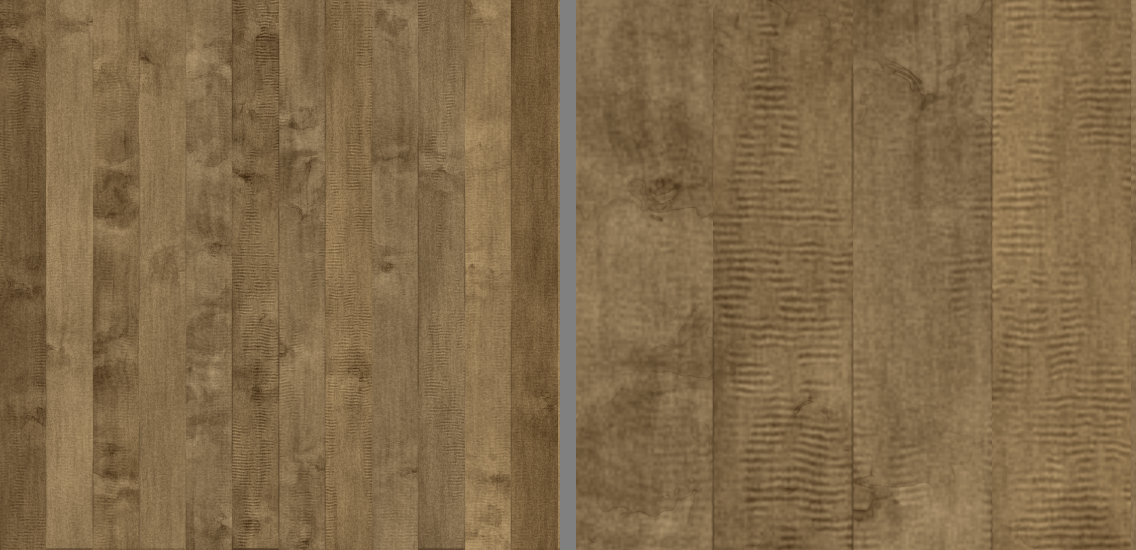
Left: the whole. Right: its middle third, enlarged.
A Shadertoy shader for this texture:

```glsl
// Twelve upright planks of stained maple with knots, curly figure and fine grain.

const float PLANKS = 12.05;      // planks across the canvas
const int KNOTS = 8;             // possible knots on each plank
const vec3 DARK_STAIN = vec3(0.370, 0.280, 0.168);
const vec3 PALE_WOOD = vec3(0.640, 0.540, 0.390);
const vec3 SEAM_COLOR = vec3(0.27, 0.195, 0.115);

// Per plank: tone, knottiness, curl
const vec3 PLANK_LOOK[13] = vec3[13](
    vec3(0.27, 0.20, 0.6), vec3(0.77, 0.25, 0.2), vec3(0.54, 0.90, 0.4),
    vec3(0.70, 0.20, 0.1), vec3(0.64, 0.95, 0.3), vec3(0.45, 0.65, 1.0),
    vec3(0.62, 0.75, 0.6), vec3(0.59, 0.25, 0.9), vec3(0.65, 0.30, 0.4),
    vec3(0.60, 0.15, 0.8), vec3(0.75, 0.25, 0.3), vec3(0.25, 0.20, 0.2),
    vec3(0.72, 0.20, 0.1));

// Integer hash of a lattice cell, 0..1
float hash(vec2 cell) {
    uvec2 q = uvec2(ivec2(cell)) * uvec2(1597334673u, 3812015801u);
    uint n = (q.x ^ q.y) * 1597334673u;
    n = (n ^ (n >> 15)) * 2246822519u;
    n ^= n >> 13;
    return float(n >> 8) / 16777216.0;
}

float noise(vec2 p) {
    vec2 i = floor(p), f = fract(p);
    f = f * f * (3.0 - 2.0 * f);
    return mix(mix(hash(i), hash(i + vec2(1, 0)), f.x),
               mix(hash(i + vec2(0, 1)), hash(i + vec2(1, 1)), f.x), f.y);
}

// Layered noise, centred on zero
float fbm(vec2 p) {
    float sum = 0.0, amp = 0.5;
    for (int i = 0; i < 4; i++) {
        sum += amp * (noise(p) - 0.5);
        p = p * 2.03 + 17.0;
        amp *= 0.5;
    }
    return sum;
}

// One knot at offset d: x = dark eye and stain, y = grain push, z = burl zone
vec3 knot(vec2 d, float size, float kind, vec2 seed) {
    vec2 q = d + 0.30 * vec2(fbm(d * 5.0 + seed), fbm(d * 5.0 + seed + 40.0));
    float r = length(q * vec2(1.0, 1.7)) / size;
    float eye = exp(-r * r * 2.0) * step(0.35, kind);
    float rings = sin(r * 7.0) * exp(-r * 0.8);

    // Tilted short fold with stain bleeding along the grain
    float side = fract(kind * 7.0) > 0.5 ? 1.0 : -1.0;
    float fold = side * (q.y + (kind - 0.5) * q.x + 0.5 * q.x * q.x);
    float reach = exp(-q.x * q.x * 7.0);
    float stain = smoothstep(-0.03, 0.03, fold) * exp(-max(fold, 0.0) * 3.0);
    float tone = -0.36 * reach * stain * fract(kind * 13.0) - 0.42 * eye + 0.10 * rings;
    float zone = exp(-dot(d, d * vec2(1.5, 2.0)));
    return vec3(tone, q.x * exp(-r * r * 0.12), zone);
}

vec3 knots(vec2 p, float id, float knottiness, float height) {
    vec3 total = vec3(0.0);
    for (int k = 0; k < KNOTS; k++) {
        vec2 key = vec2(id * 9.0 + 3.0, float(k) * 5.0);
        float along = (float(k) + hash(key)) / float(KNOTS) * height;
        vec2 center = vec2(0.1 + 0.8 * hash(key + 1.0), along);
        float size = mix(0.06, 0.18, hash(key + 2.0));
        float present = step(hash(key + 3.0), knottiness);
        total += present * knot(p - center, size, hash(key + 4.0), key * 3.0);
    }
    return total;
}

// Dark and pale wisps that swirl inside burled zones
float wisps(vec2 p, vec2 seed) {
    vec2 q = p + 0.9 * vec2(fbm(p * 1.8 + seed), fbm(p * 1.8 + seed + 30.0));
    float n = fbm(q * vec2(1.8, 3.4) + seed);
    float crease = exp(-abs(n) * 45.0) * smoothstep(0.35, 0.8, noise(p * 3.0 + seed));
    float lip = smoothstep(0.0, 0.02, n) * exp(-max(n, 0.0) * 25.0);
    return 1.2 * n + 0.12 * lip - 0.42 * crease;
}

// Fine cross ripples in short dashes that show up in patches
float curl(vec2 p, vec2 seed) {
    float patches = smoothstep(-0.06, 0.12, fbm(p * vec2(2.6, 0.5) + seed));
    float bend = fbm(p * vec2(3.5, 1.5) + seed) * 9.0;
    float broken = smoothstep(0.2, 0.7, noise(p * vec2(9.0, 9.0) + seed));
    float wave = sin(p.y * 96.0 + bend);
    return patches * broken * (wave - 0.25);
}

vec3 plankColor(vec2 p, float id, float height) {
    vec3 look = PLANK_LOOK[int(clamp(id, 0.0, 12.0))];
    vec2 seed = vec2(id * 37.0 + 11.0, id * 19.0 + 5.0);
    vec3 mark = knots(p, id, look.y, height);
    vec2 g = vec2(p.x + 0.6 * mark.y + 0.12 * fbm(p * vec2(1.0, 0.9) + seed), p.y);

    float cloud = fbm(g * vec2(1.4, 0.45) + seed);
    float streak = fbm(g * vec2(8.0, 0.45) + seed);
    float fibre = noise(g * vec2(32.0, 2.5) + seed) - 0.5;
    float pore = noise(p * vec2(46.0, 32.0) + seed) - 0.5;
    float fleck = noise(p * vec2(22.0, 48.0) + seed) - 0.5;
    float vein = smoothstep(0.80, 0.95, noise(g * vec2(13.0, 0.9) + seed + 60.0));
    float smoke = smoothstep(0.03, 0.12, fbm(g * vec2(1.5, 0.35) + seed + 80.0));

    float tone = look.x + mark.x + 0.50 * cloud + 0.32 * streak - 0.12 * vein;
    tone += min(mark.z, 1.0) * wisps(p, seed) + 0.20 * fbm(g * vec2(3.0, 2.0) + seed);
    tone += 0.16 * fibre + 0.25 * pore + 0.20 * fleck - 0.20 * look.y * smoke;
    tone += 0.30 * look.z * curl(p, seed);
    vec3 color = mix(DARK_STAIN, PALE_WOOD, clamp(tone, -0.45, 1.15));
    float warmth = hash(seed) - 0.5 + 0.8 * cloud;
    return color * (1.0 + warmth * vec3(0.025, 0.0, -0.06));
}

void mainImage(out vec4 fragColor, in vec2 fragCoord) {
    vec2 p = fragCoord / iResolution.x * PLANKS;
    float height = iResolution.y / iResolution.x * PLANKS;
    float pixel = PLANKS / iResolution.x;
    float id = floor(p.x);
    vec3 color = plankColor(vec2(fract(p.x), p.y), id, height);

    // Faint broken seams between planks
    float joint = floor(p.x + 0.5);
    float seam = 1.0 - smoothstep(0.0, 0.010 + pixel, abs(p.x - joint));
    seam *= step(0.5, joint) * mix(0.10, 0.50, hash(vec2(joint, 91.0)));
    seam *= smoothstep(0.2, 0.8, noise(vec2(joint * 7.0, p.y * 1.3)));

    // Shadowed butt ends along the bottom
    float butt = 1.0 - smoothstep(0.02, 0.04 + pixel, p.y);
    butt *= 0.75 * hash(vec2(id, 53.0));
    fragColor = vec4(mix(color, SEAM_COLOR, max(seam, butt)), 1.0);
}
```
